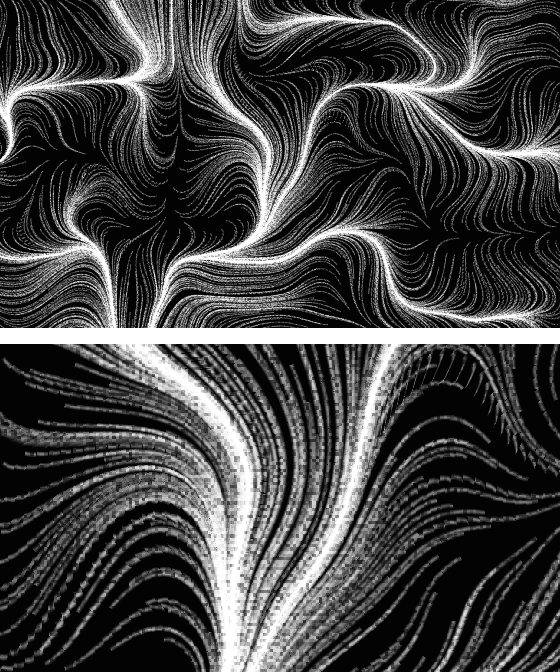
Top: the whole. Bottom: its middle third, enlarged.
Reproduce this pattern procedurally as a Shadertoy shader.

```glsl
// Pale grainy hairs that follow a winding flow field and gather into bright streams.

float hash(vec2 p) {
    return fract(sin(dot(p, vec2(127.1, 311.7))) * 43758.5453);
}

// Smooth value noise: x = value, yz = its gradient
vec3 noiseWithSlope(vec2 p) {
    vec2 cell = floor(p), f = fract(p);
    vec2 blend = f * f * f * (f * (f * 6.0 - 15.0) + 10.0);
    vec2 slope = 30.0 * f * f * (f - 1.0) * (f - 1.0);
    float a = hash(cell);
    float b = hash(cell + vec2(1, 0)) - a;
    float c = hash(cell + vec2(0, 1)) - a;
    float d = hash(cell + vec2(1, 1)) - a - b - c;
    return vec3(a + b * blend.x + c * blend.y + d * blend.x * blend.y,
                slope * (vec2(b, c) + d * blend.yx));
}

// Flow angle and its gradient: broad turns plus small wiggles
vec3 flowAngle(vec2 p) {
    vec3 broad = noiseWithSlope(p * 4.2 + 17.3);
    vec3 fine = noiseWithSlope(p * 9.0 + 41.7);
    return 7.0 * broad * vec3(1, 4.2, 4.2) + fine * vec3(1, 9, 9);
}

// Counts the hairs through p by walking upstream and looking for their roots.
// The strip searched widens where the flow converges.
float hairCount(vec2 p) {
    const float stride = 0.012, rootGap = 0.035;
    float count = 0.0, logWidth = 0.0;
    for (int i = 0; i < 50; i++) {
        vec3 angle = flowAngle(p);
        vec2 along = vec2(cos(angle.x), sin(angle.x));
        vec2 across = vec2(-along.y, along.x);

        // One jittered root per grid cell
        vec2 cell = floor(p / rootGap);
        vec2 jitter = vec2(hash(cell + 5.3), hash(cell + 71.9));
        vec2 toRoot = (cell + 0.1 + 0.8 * jitter) * rootGap - p;

        float width = 0.0028 * exp(clamp(logWidth, -7.0, 5.0));
        float inStride = step(abs(dot(toRoot, along)), 0.5 * stride);
        float hair = max(0.0, 1.0 - abs(dot(toRoot, across)) / width);
        count += inStride * hair * max(1.0, width / rootGap);

        // Divergence of the unit flow sets the change in strip width
        logWidth -= dot(across, angle.yz) * stride;
        p -= along * stride;
    }
    return count;
}

void mainImage(out vec4 fragColor, in vec2 fragCoord) {
    vec2 uv = fragCoord / iResolution.y;
    float grain = 0.3 + 1.1 * hash(floor(uv * 300.0) + 0.5);
    float light = 1.0 - exp(-0.55 * grain * hairCount(uv));
    fragColor = vec4(vec3(0.01 + 0.99 * light), 1.0);
}
```
